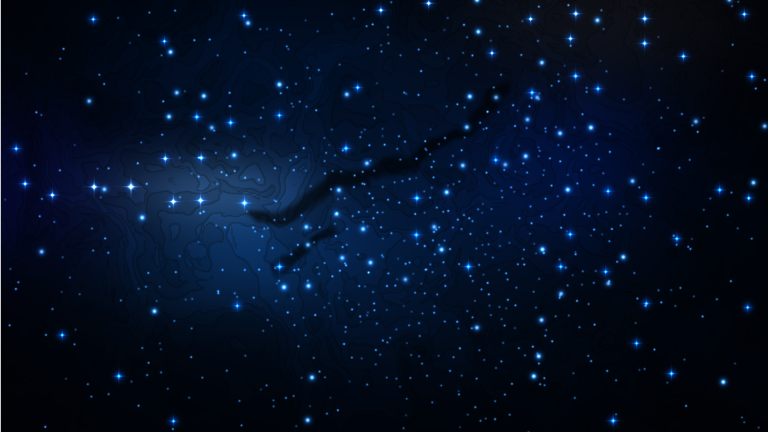
Write a WebGL 2 fragment shader that draws this background.

```glsl
#version 300 es
precision highp float;
// Deep blue night sky: a marbled nebula, a band of star dust and sparkling stars.
uniform vec2 u_resolution;
out vec4 fragColor;

float hash(vec2 p, float seed) {
    return fract(sin(dot(p, vec2(127.1, 311.7)) + seed * 17.3) * 43758.5);
}

float noise(vec2 p) {
    vec2 i = floor(p), f = fract(p);
    f = f * f * (3.0 - 2.0 * f);
    float low = mix(hash(i, 0.0), hash(i + vec2(1, 0), 0.0), f.x);
    float high = mix(hash(i + vec2(0, 1), 0.0), hash(i + vec2(1, 1), 0.0), f.x);
    return mix(low, high, f.y);
}

float fbm(vec2 p) {
    float sum = 0.0, amplitude = 0.5;
    for (int i = 0; i < 4; i++) {
        sum += amplitude * noise(p);
        p = mat2(1.6, 1.2, -1.2, 1.6) * p + 3.7;
        amplitude *= 0.5;
    }
    return sum;
}

// Soft elliptical light
float glow(vec2 p, vec2 center, vec2 radius) {
    vec2 d = (p - center) / radius;
    return exp(-dot(d, d));
}

float segmentDistance(vec2 p, vec2 a, vec2 b) {
    vec2 ab = b - a;
    return length(p - a - ab * clamp(dot(p - a, ab) / dot(ab, ab), 0.0, 1.0));
}

// Dark filament along a segment
float vein(vec2 p, vec2 a, vec2 b, float width) {
    return 1.0 - smoothstep(0.2 * width, width, segmentDistance(p, a, b));
}

// Jittered star position in the grid cell around p
vec2 starSite(vec2 p, float cell, float seed, float margin) {
    vec2 id = floor(p / cell);
    vec2 jitter = vec2(hash(id, seed), hash(id, seed + 1.0));
    return (id + mix(vec2(margin), vec2(1.0 - margin), jitter)) * cell;
}

float softDot(vec2 d, float radius) {
    return exp(-dot(d, d) / (radius * radius));
}

// Four thin rays around a bright core
float sparkle(vec2 d, float size, float width) {
    vec2 along = exp(-abs(d) / size);
    vec2 across = exp(-d * d / (width * width));
    return along.x * across.y + along.y * across.x + softDot(d, size * 0.65);
}

vec3 nebula(vec2 p) {
    vec3 c = vec3(0.0, 0.008, 0.025);
    c += vec3(0.012, 0.085, 0.19) * glow(p, vec2(0.85, 0.50), vec2(0.55, 0.34));
    c += vec3(0.13, 0.20, 0.27) * glow(p, vec2(0.49, 0.56), vec2(0.21, 0.085));
    c += vec3(0.02, 0.09, 0.16) * glow(p, vec2(0.53, 0.41), vec2(0.26, 0.13));
    c += vec3(0.015, 0.01, 0.13) * glow(p, vec2(0.0, 0.56), vec2(0.28, 0.18));
    c += vec3(0.0, 0.025, 0.14) * glow(p, vec2(1.31, 0.63), vec2(0.23, 0.18));
    c += vec3(0.05, 0.045, 0.045) * glow(p, vec2(1.37, 0.96), vec2(0.30, 0.15));
    c += vec3(0.0, 0.035, 0.09) * glow(p, vec2(0.60, 0.90), vec2(0.40, 0.20));

    // Marbled terraces with thin dark contours
    vec2 warp = vec2(fbm(p * 5.0), fbm(p * 5.0 + 9.0)) - 0.47;
    float level = fbm(p * 6.0 + warp * 4.0) * 7.0;
    float edge = abs(fract(level) - 0.5);
    float aa = max(fwidth(level), 0.03);
    float terrace = floor(level) + smoothstep(0.5 - aa, 0.5 + aa, fract(level));
    c *= 0.68 + 0.1 * terrace;
    c *= 1.0 - 0.22 * (1.0 - smoothstep(0.0, aa * 1.5, edge));

    // Dust veins rising to the right
    vec2 q = p + warp * 0.18;
    float dust = vein(q, vec2(0.60, 0.49), vec2(0.84, 0.57), 0.035);
    dust = max(dust, vein(q, vec2(0.84, 0.57), vec2(1.12, 0.77), 0.028));
    dust = max(dust, vein(q, vec2(0.66, 0.36), vec2(0.81, 0.45), 0.025));
    return c * (1.0 - 0.6 * dust);
}

void main() {
    vec2 p = gl_FragCoord.xy / u_resolution.y;
    float pixel = 1.0 / u_resolution.y;
    vec3 color = nebula(p);

    // Fine star dust, thickest in the centre
    for (float i = 0.0; i < 2.0; i++) {
        vec2 site = starSite(p + i * 0.013, 0.033, 5.0 + i * 7.0, 0.12) - i * 0.013;
        float density = 0.05 + 0.55 * glow(site, vec2(0.98, 0.48), vec2(0.47, 0.38));
        float power = step(hash(site, 3.0), density) * mix(0.35, 1.1, hash(site, 4.0));
        color += power * vec3(0.22, 0.58, 0.95) * softDot(p - site, max(0.0025, 0.7 * pixel));
    }

    // Round stars with blue halos
    vec2 orb = starSite(p, 0.075, 31.0, 0.2);
    float orbDensity = 0.04 + 0.34 * glow(orb, vec2(0.95, 0.50), vec2(0.55, 0.40));
    float orbOn = step(hash(orb, 6.0), orbDensity) * mix(0.6, 1.0, hash(orb, 7.0));
    color += orbOn * vec3(0.05, 0.30, 0.60) * softDot(p - orb, 0.009);
    color += orbOn * vec3(0.65, 0.85, 0.95) * softDot(p - orb, 0.0042);

    // Sparkling stars: white on the left and at the top, blue elsewhere
    vec2 site = starSite(p, 0.085, 52.0, 0.22);
    float leftGroup = glow(site, vec2(0.34, 0.54), vec2(0.28, 0.11));
    float topGroup = glow(site, vec2(1.10, 0.96), vec2(0.60, 0.11));
    float rightGroup = glow(site, vec2(1.42, 0.58), vec2(0.28, 0.25));
    float density = 0.12 + 0.75 * leftGroup + 0.36 * topGroup + 0.22 * rightGroup;
    float on = step(hash(site, 8.0), density);
    float size = mix(0.0042, 0.0065, hash(site, 9.0)) * (1.0 + 0.35 * leftGroup);
    vec3 tint = mix(vec3(0.12, 0.48, 1.0), vec3(0.8, 0.95, 1.0), clamp(leftGroup + 0.6 * topGroup, 0.0, 1.0));
    color += on * tint * sparkle(p - site, size, max(0.0017, 0.5 * pixel));
    color += on * vec3(0.0, 0.16, 0.42) * softDot(p - site, 0.011);

    // Pale hairline on the left border
    color = mix(color, vec3(0.8), 1.0 - smoothstep(0.001, 0.0035, p.x));
    fragColor = vec4(clamp(color, 0.0, 1.0), 1.0);
}
```
